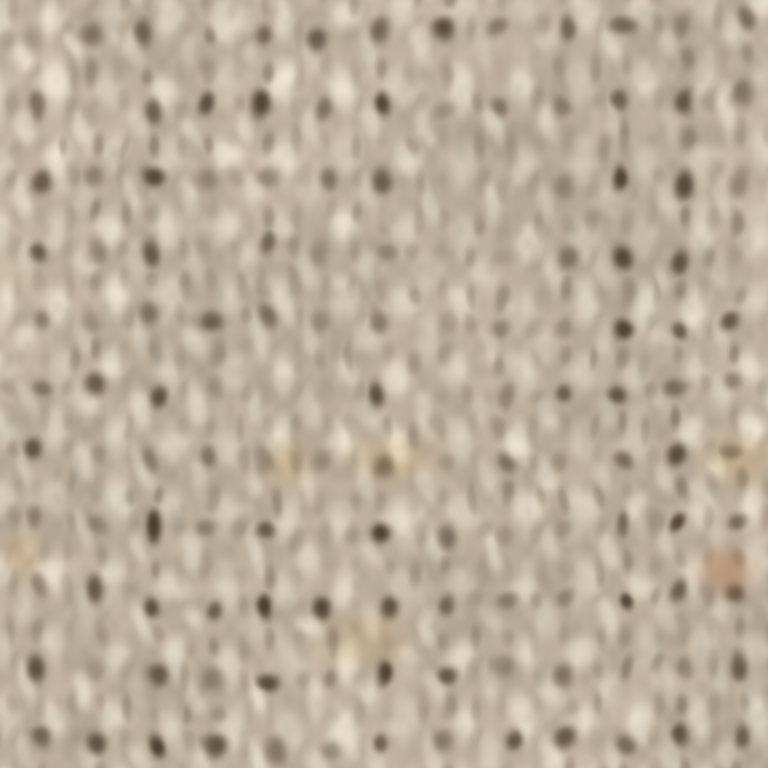
This texture is drawn by a WebGL 1 fragment shader. Its source:

```glsl
precision highp float;

uniform vec2 u_resolution;

const vec2 REPEATS = vec2(13.1, 10.85);
const vec2 FIRST_HOLE = vec2(0.0456, 0.036);
const vec3 LINEN = vec3(0.735, 0.682, 0.606);
const vec3 HIGHLIGHT = vec3(0.90, 0.865, 0.79);
const vec3 HOLE = vec3(0.29, 0.235, 0.17);
const vec3 TAN = vec3(0.75, 0.65, 0.52);
const vec3 RUSSET = vec3(0.73, 0.53, 0.40);

float hash(vec2 p) {
  return fract(sin(dot(p, vec2(127.1, 311.7))) * 43758.5453);
}

vec2 hash2(vec2 p) {
  return vec2(hash(p), hash(p + 37.4));
}

float noise(vec2 p) {
  vec2 i = floor(p);
  vec2 f = fract(p);
  f = f * f * (3.0 - 2.0 * f);
  float low = mix(hash(i), hash(i + vec2(1.0, 0.0)), f.x);
  float high = mix(hash(i + vec2(0.0, 1.0)), hash(i + 1.0), f.x);
  return mix(low, high, f.y);
}

// Soft ellipse with a flattened top, leaning by slant
float softSpot(vec2 p, vec2 radius, float slant) {
  p.x += slant * p.y;
  vec2 q = p / radius;
  return exp(-pow(dot(q, q), 1.4));
}

// Raised warp thread, varied in place, size, lean and brightness
float knot(vec2 p, vec2 radius, float slant, vec2 seed) {
  vec2 shift = (hash2(seed) - 0.5) * vec2(0.14, 0.16);
  vec2 size = radius * mix(vec2(0.78), vec2(1.2), hash2(seed + 11.3));
  float lean = slant + 0.3 * (hash(seed + 8.9) - 0.5);
  return softSpot(p - shift, size, lean) * mix(0.45, 1.0, hash(seed + 5.7));
}

// Gap between threads, deeper along some columns and in some areas
float gap(vec2 p, vec2 id, vec2 radius) {
  float depth = 0.45 * hash(id + 71.9) + 0.25 * hash(vec2(id.x, 4.2));
  depth += 0.3 * noise(id * 0.4 + 6.1);
  vec2 shift = (hash2(id + 23.1) - 0.5) * vec2(0.16, 0.14);
  vec2 size = radius * mix(vec2(0.8), vec2(1.25), hash2(id + 3.3));
  return softSpot(p - shift, size, 0.0) * mix(0.08, 0.95, smoothstep(0.15, 0.9, depth));
}

// Light in x, darkness in y
vec2 weave(vec2 p) {
  vec2 id = floor(p);
  vec2 f = p - id;
  vec2 shade = vec2(0.0);
  for (int j = -1; j <= 1; j++) {
    for (int i = -1; i <= 1; i++) {
      vec2 offset = vec2(float(i), float(j));
      vec2 cell = id + offset;
      vec2 q = f - offset;
      float wide = knot(q - vec2(0.32, 0.27), vec2(0.255, 0.29), 0.04, cell);
      float slim = knot(q - vec2(0.74, 0.77), vec2(0.17, 0.27), 0.25, cell + 53.6);
      shade.x = max(shade.x, max(wide, 0.8 * slim));

      // Main hole, then the faint ones at the other crossings
      float main_hole = gap(q, cell, vec2(0.16, 0.155));
      float beside = gap(q - vec2(0.02, 0.5), cell + 91.7, vec2(0.11, 0.17));
      float within = gap(q - vec2(0.53, 0.45), cell + 17.2, vec2(0.10, 0.19));
      float below = gap(q - vec2(0.55, 0.02), cell + 65.8, vec2(0.12, 0.16));
      float faint = max(0.36 * beside, max(0.28 * within, 0.24 * below));
      shade.y = max(shade.y, max(main_hole, faint));
    }
  }
  return shade;
}

vec3 addStains(vec3 colour, vec2 uv) {
  for (int i = 0; i < 5; i++) {
    vec2 seed = vec2(float(i) * 3.7, 8.3);
    vec2 radius = mix(vec2(0.025), vec2(0.06, 0.035), hash2(seed + 2.6));
    float stain = softSpot(uv - hash2(seed), radius, 0.0);
    colour = mix(colour, colour * TAN / LINEN, 0.55 * stain);
  }
  float fleck = softSpot(uv - vec2(0.945, 0.257), vec2(0.035, 0.03), 0.0);
  return mix(colour, RUSSET, 0.55 * fleck);
}

void main() {
  vec2 uv = gl_FragCoord.xy / u_resolution;

  // Uneven thread paths
  vec2 drift = vec2(noise(uv * 4.0), noise(uv * 3.0 + 19.0)) - 0.5;
  vec2 p = (uv - FIRST_HOLE) * REPEATS + drift * vec2(0.25, 0.4);
  p += 0.14 * (vec2(noise(uv * 24.0), noise(uv * 24.0 + 31.0)) - 0.5);

  // Raised threads and holes
  vec2 shade = weave(p);
  vec3 colour = mix(LINEN, HIGHLIGHT, shade.x);
  colour = mix(colour, HOLE, shade.y);

  // Fibre grain, slubs and broad wear
  float grain = noise(uv * vec2(80.0, 60.0)) - 0.5;
  float slub = noise(uv * vec2(18.0, 34.0) + 7.0) - 0.5;
  float wear = noise(uv * 5.0 + 41.0) - 0.5;
  colour *= 1.0 + 0.08 * grain + 0.07 * slub + 0.07 * wear;

  gl_FragColor = vec4(addStains(colour, uv), 1.0);
}
```
